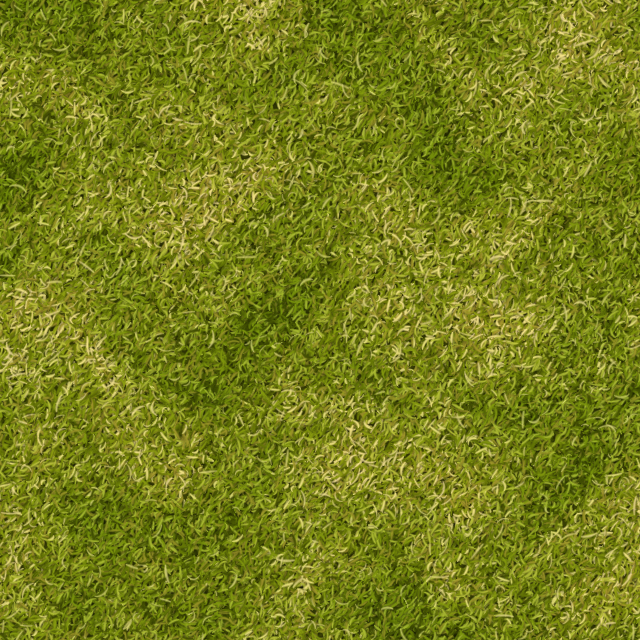
This texture is drawn by a Shadertoy shader. Its source:

```glsl
// Mown lawn seen from above: many layers of short, curved, tapering blades
// scattered one per jittered cell, each shading the ones below, with sparse
// pale straw on top. Layered sines make broad lush and dry patches.

const int   GRASS_LAYERS = 10;
const float GRASS_CELLS  = 54.0;   // cells across the canvas, lowest layer
const float CELL_GROWTH  = 2.6;    // extra cells per layer: finer towards the top
const float STRAW_CELLS  = 42.0;
const float STRAW_SHARE  = 0.13;
const float STRAW_COVER  = 0.80;
const float BLADE_WIDTH  = 0.118;  // half width, in cells
const float STRAW_WIDTH  = 0.068;
const float BEND         = 0.60;
const float LEAN         = 0.6;    // tilt of the favoured direction, radians
const float SOFTNESS     = 0.0019; // edge blur, in canvas units
const float SHADOW       = 0.145;
const float BRIGHTNESS   = 1.12;
const float DRY_SHIFT    = 0.28;   // how far patches move the blade colours
const float PI           = 3.14159;

const vec3 SOIL  = vec3(0.23, 0.25, 0.02);
const vec3 DEEP  = vec3(0.25, 0.28, 0.01);
const vec3 DARK  = vec3(0.36, 0.41, 0.02);
const vec3 GREEN = vec3(0.46, 0.52, 0.05);
const vec3 OLIVE = vec3(0.53, 0.50, 0.14);
const vec3 LIGHT = vec3(0.61, 0.64, 0.19);
const vec3 PALE  = vec3(0.78, 0.75, 0.42);
const vec3 STRAW = vec3(0.86, 0.81, 0.54);

vec4 hash4(vec3 p) {
    vec4 q = fract(p.xyzx * vec4(0.1031, 0.1030, 0.0973, 0.1099));
    q += dot(q, q.wzxy + 33.33);
    return fract((q.xxyz + q.yzzw) * q.zywx);
}

// Broad dryness of the lawn, about 0 (lush) to 1 (dry).
float dryness(vec2 p) {
    vec2 q = p + 0.06 * sin(p.yx * 13.0 + vec2(1.0, 4.0));
    float s = sin(q.x * 8.0 + q.y * 5.0 + 2.1) * sin(q.y * 11.0 - q.x * 3.0 + 0.6);
    s += 0.6 * sin(q.x * 19.0 - q.y * 12.0 + 1.3) * sin(q.y * 21.0 + q.x * 7.0);
    s += 0.4 * sin(q.x * 41.0 + q.y * 17.0) * sin(q.y * 37.0 - q.x * 23.0 + 2.0);
    return clamp(0.5 + 0.4 * s, 0.0, 1.0);
}

// Picks a blade colour; the thresholds are cumulative shares.
vec3 grassColour(float pick) {
    vec3 c = mix(DEEP, DARK, step(0.06, pick));
    c = mix(c, GREEN, step(0.25, pick));
    c = mix(c, OLIVE, step(0.55, pick));
    c = mix(c, LIGHT, step(0.70, pick));
    return mix(c, PALE, step(0.93, pick));
}

// Paints one blade per cell over colour; straw is 1 for dead stalks.
void addBlades(inout vec3 colour, vec2 uv, float cells, float seed,
               float share, float straw, float dry) {
    vec2 p = uv * cells + seed * vec2(3.37, 7.71);
    vec2 cell = floor(p);
    float soft = cells * max(SOFTNESS, 0.7 / iResolution.y);
    for (int j = -1; j <= 1; j++)
    for (int i = -1; i <= 1; i++) {
        vec2 id = cell + vec2(i, j);
        vec4 place = hash4(vec3(id, seed));
        vec4 look = hash4(vec3(id + 57.0, seed + 19.0));
        if (look.w > share) continue;

        // Blade space: x runs along the blade, y across it.
        float turn = place.z * 2.0 * PI;
        float angle = turn + 0.3 * sin(2.0 * turn) - LEAN;
        vec2 dir = vec2(cos(angle), sin(angle));
        vec2 d = p - id - place.xy;
        float halfLength = mix(0.40, 0.92, place.w) * mix(1.0, 0.78, straw);
        float along = dot(d, dir) / halfLength;
        float curve = (look.y - 0.5) * BEND * (along * along - 0.4);
        float across = dot(d, vec2(-dir.y, dir.x)) - curve;

        float taper = max(1.0 - along * along, 0.0) * (1.0 - 0.25 * along);
        float width = mix(BLADE_WIDTH, STRAW_WIDTH, straw) * mix(0.7, 1.3, look.z);
        float inside = smoothstep(0.0, 0.25, taper);
        float edge = width * sqrt(taper) - abs(across);
        float cover = inside * smoothstep(-soft, soft, edge);
        float shade = inside * (1.0 - smoothstep(0.0, 3.0 * width, abs(across + width)));

        vec3 tint = grassColour(look.x + (dry - 0.5) * DRY_SHIFT);
        tint = mix(tint, mix(PALE, STRAW, look.x), straw);
        // Brighter towards the tip, with one flank catching the light.
        tint *= mix(BRIGHTNESS, 1.06, straw) + 0.08 * along
              + 0.07 * clamp(across / width, -1.0, 1.0);
        colour *= 1.0 - SHADOW * shade;
        colour = mix(colour, tint, cover * mix(1.0, STRAW_COVER, straw));
    }
}

void mainImage(out vec4 fragColor, in vec2 fragCoord) {
    vec2 uv = fragCoord / iResolution.y;
    float dry = dryness(uv);

    // Turf, from the soil up
    vec3 colour = SOIL;
    for (int k = 0; k < GRASS_LAYERS; k++) {
        float level = float(k);
        addBlades(colour, uv, GRASS_CELLS + CELL_GROWTH * level, level + 1.0, 1.0, 0.0, dry);
    }

    // Dead stalks, mostly on dry ground
    float strawShare = STRAW_SHARE * mix(0.5, 1.6, dry);
    addBlades(colour, uv, STRAW_CELLS, 23.0, strawShare, 1.0, dry);
    addBlades(colour, uv, STRAW_CELLS * 1.5, 29.0, strawShare, 1.0, dry);

    // Patch tone: lush areas deeper and greener, dry ones warmer
    colour *= mix(vec3(0.90, 0.97, 0.78), vec3(1.07, 1.03, 1.10), dry);
    fragColor = vec4(clamp(colour, 0.0, 1.0), 1.0);
}
```
